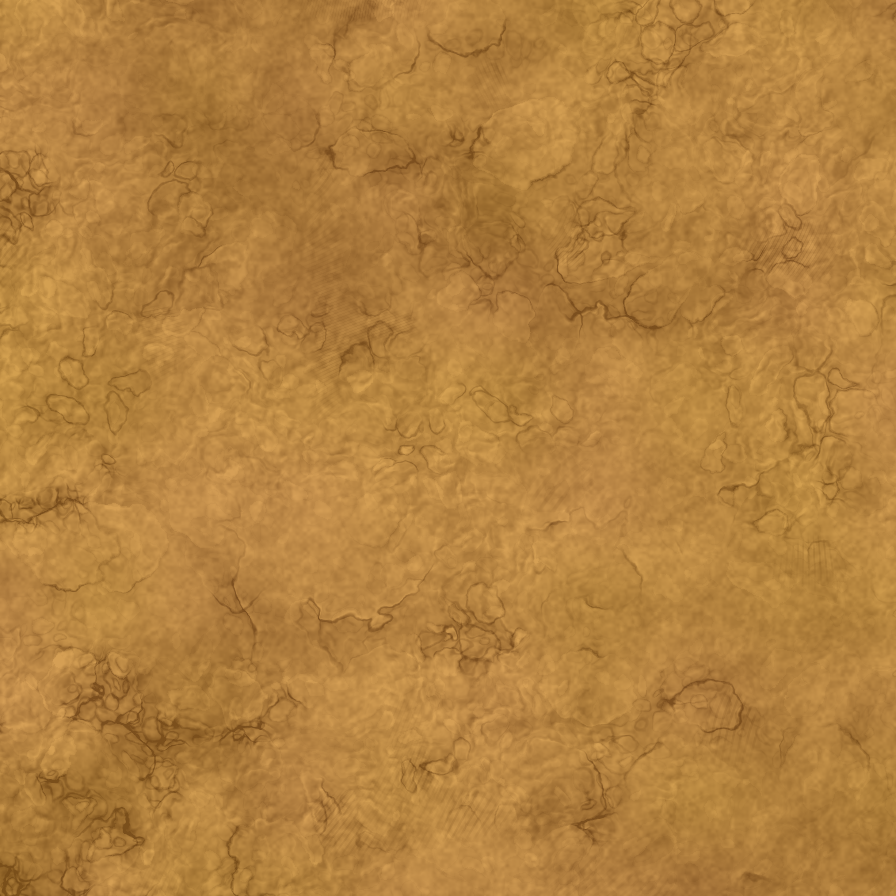
Give the GLSL for this texture, as a Shadertoy shader.

```glsl
// Weathered ochre ground: cloudy stains, ragged flakes, broken cracks and faint hatching.

float hash(vec2 p) {
    vec3 q = fract(p.xyx * 0.1031);
    q += dot(q, q.yzx + 33.33);
    return fract((q.x + q.y) * q.z);
}

float noise(vec2 p) {
    vec2 i = floor(p), f = fract(p);
    f = f * f * (3.0 - 2.0 * f);
    return mix(mix(hash(i), hash(i + vec2(1, 0)), f.x),
               mix(hash(i + vec2(0, 1)), hash(i + vec2(1, 1)), f.x), f.y);
}

float fbm(vec2 p) {
    float sum = 0.0, gain = 0.5;
    for (int i = 0; i < 5; i++) {
        sum += gain * noise(p);
        p = mat2(1.6, 1.2, -1.2, 1.6) * p + 19.7;
        gain *= 0.5;
    }
    return sum;
}

vec2 fbm2(vec2 p) {
    return vec2(fbm(p + 2.0), fbm(p + 37.0)) - 0.485;
}

// Stacked random ovals: x = tone of the top one, y = depth inside it,
// z = distance to the nearest oval lying above it
vec3 flakes(vec2 p, float scale) {
    vec2 q = p * scale, cell = floor(q);
    float top = -1.0, tone = 0.5, inner = 1.0, outer = 1.0;
    for (int pass = 0; pass < 2; pass++) {
        for (int k = 0; k < 9; k++) {
            vec2 id = cell + vec2(k % 3 - 1, k / 3 - 1);
            vec2 jitter = vec2(hash(id + 53.1), hash(id + 117.7)) - 0.5;
            float rank = hash(id + 240.3), angle = 6.28 * hash(id + 71.9);
            vec2 v = q - id - 0.5 - 0.8 * jitter;
            v = mat2(cos(angle), sin(angle), -sin(angle), cos(angle)) * v;
            v.y *= 1.0 + 0.7 * hash(id + 91.3);
            float d = length(v) - 0.2 - 0.4 * hash(id + 160.5);
            if (pass == 0) {
                if (d < 0.0 && rank > top) {
                    top = rank;
                    inner = -d;
                    tone = hash(id + 310.2);
                }
            } else if (rank > top) {
                outer = min(outer, max(d, 0.0));
            }
        }
    }
    return vec3(tone, vec2(inner, outer) / scale);
}

// Light and shade of one flake layer; zone and ink set where outlines show
float flakeShade(vec2 p, float scale, float zone, float ink) {
    vec3 f = flakes(p, scale);
    float line = 1.0 - smoothstep(0.0003, 0.003, min(f.y, f.z));
    float shadow = exp(-f.z / 0.008);
    float rim = exp(-f.y / 0.004) * (1.0 - line);
    return (f.x - 0.5) * (0.17 + 0.15 * zone)
         + zone * (0.32 * rim * (1.0 - ink) - 0.25 * shadow * (0.3 + 0.7 * ink) - 0.7 * ink * line);
}

float crackHeight(vec2 p) {
    return fbm(p * 4.6 + 5.3);
}

// Crumbly height for the small relief
float relief(vec2 p) {
    return fbm(p * 27.0 + 15.0) + 0.4 * abs(noise(p * 80.0) - 0.5);
}

void mainImage(out vec4 fragColor, in vec2 fragCoord) {
    vec2 p = fragCoord / iResolution.y;
    vec2 warp = fbm2(p * 9.0), ragged = fbm2(p * 30.0 + 70.0);
    vec2 wp = p + 0.06 * warp + 0.032 * ragged;

    // Cloudy stains and mottling, flattened in the lightest parts
    float tone = 0.73 + 1.35 * (fbm(p * 4.0 + warp * 0.5) - 0.485);
    tone += 0.85 * (fbm(p * 13.0 + warp + 60.0) - 0.485);
    tone = min(tone, 0.88 + 0.5 * (tone - 0.88));

    // Flakes of three sizes, outlined only in patches
    float ink = smoothstep(0.45, 0.75, noise(p * 21.0 + 8.0 + 2.0 * warp));
    float zone = smoothstep(0.44, 0.62, fbm(p * 4.5 + 11.0));
    float crumble = smoothstep(0.42, 0.6, fbm(p * 5.5 + 83.0));
    tone += flakeShade(wp, 10.0, zone, ink);
    tone += flakeShade(wp + 7.3, 22.0, 0.1 + 0.65 * crumble, ink);
    tone += flakeShade(p + 0.02 * warp + 0.024 * ragged + 3.1, 46.0, 0.25 + 0.35 * crumble, ink * zone);

    // Wandering cracks with a soft shadow on their lower side
    float h = crackHeight(wp);
    vec2 slope = vec2(crackHeight(wp + vec2(0.002, 0)), crackHeight(wp + vec2(0, 0.002))) - h;
    float side = (h - 0.5) / max(length(slope) / 0.002, 0.8);
    float cracked = smoothstep(0.49, 0.6, fbm(p * 6.0 + 141.0)) * (0.35 + 0.65 * ink);
    float width = 0.002 + 0.002 * noise(p * 25.0);
    tone -= cracked * 0.65 * (1.0 - smoothstep(0.0003, width, abs(side)));
    tone -= cracked * 0.35 * exp(-abs(side) / 0.012) * smoothstep(0.002, -0.002, side);
    tone += cracked * 0.25 * exp(-abs(side - 0.004) / 0.003);

    // Crumbly relief lit from the upper left, and fine grain
    float lit = relief(wp) - relief(wp + vec2(-0.004, 0.004));
    tone += (0.65 + 1.0 * crumble) * lit;
    tone += 0.26 * (noise(p * 120.0) - 0.5) + 0.3 * (noise(p * 235.0) - 0.5);

    // Small patches of diagonal pen strokes
    float strokeAngle = 0.7 + 0.5 * noise(p * 4.0);
    float across = dot(p, vec2(-sin(strokeAngle), cos(strokeAngle))) + 0.006 * warp.x;
    float strokes = smoothstep(0.1, 0.9, sin(across * 900.0));
    float hatched = smoothstep(0.77, 0.87, noise(p * 11.0 + 205.0));
    tone -= 0.2 * hatched * strokes * (0.4 + 0.6 * ink);

    // Brown to sand, with slight rosy drift
    tone = clamp(tone, -0.4, 1.4);
    vec3 color = mix(vec3(0.56, 0.38, 0.16), vec3(0.755, 0.555, 0.278), tone);
    color += (noise(p * 9.0 + 80.0) - 0.5) * vec3(0.012, -0.004, 0.03);
    fragColor = vec4(color, 1.0);
}
```
